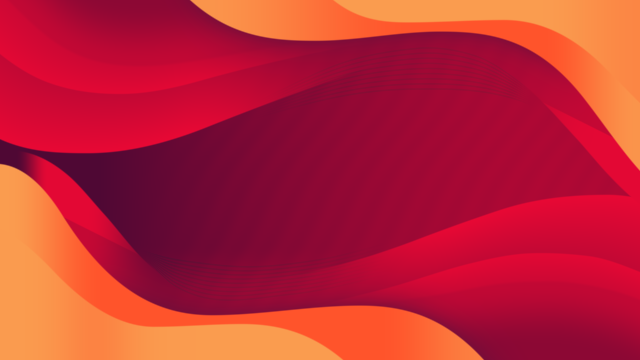
Reproduce this background procedurally as a Shadertoy shader.

```glsl
// Flowing ribbons: a wine-dark wave between crimson folds and orange corners.
// Edges are smooth curves through (x, height, slope) nodes; signed distances
// to them drive layered tones, soft shadows and fine contour lines.

const vec3 EMBER = vec3(1, .33, .17);
const vec3 AMBER = vec3(.98, .61, .31);
const vec3 PLUM = vec3(.42, .06, .23);

// Cubic Hermite segment between two nodes
float arc(float x, vec3 a, vec3 b) {
    float h = b.x - a.x, t = (x - a.x) / h, s = 1. - t;
    return s * s * ((1. + 2. * t) * a.y + t * h * a.z)
         + t * t * ((3. - 2. * t) * b.y - s * h * b.z);
}

// Height of a five-node curve, straight beyond its ends
float wave(float x, vec3 a, vec3 b, vec3 c, vec3 d, vec3 e) {
    if (x < a.x) return a.y + a.z * (x - a.x);
    if (x < b.x) return arc(x, a, b);
    if (x < c.x) return arc(x, b, c);
    if (x < d.x) return arc(x, c, d);
    if (x < e.x) return arc(x, d, e);
    return e.y + e.z * (x - e.x);
}

// Approximate signed distance, positive above the curve
float above(vec2 p, vec3 a, vec3 b, vec3 c, vec3 d, vec3 e) {
    float y = wave(p.x, a, b, c, d, e);
    float slope = (wave(p.x + .02, a, b, c, d, e) - y) / .02;
    return (p.y - y) / sqrt(1. + slope * slope);
}

float cover(float d, float px) { return smoothstep(-px, px, d); }

float window(float x, float a, float b, float c, float d) {
    return smoothstep(a, b, x) * (1. - smoothstep(c, d, x));
}

// Blend from one tone to another across the gap between two edges
float ramp(float from, float to, float d, float rest) {
    return mix(from, to, clamp(d / max(d + rest, .001), 0., 1.));
}

// Three stacked folds, given the distance past each edge
float folds(float a, float b, float c, float px) {
    float tone = mix(ramp(.91, .76, a, -b), ramp(.89, .8, b, -c), cover(b, px));
    return mix(tone, mix(.76, .55, smoothstep(0., 1.6, c)), cover(c, 2. * px));
}

// Thin lines filling the gap between two heights
float contours(float y, float low, float high) {
    float gap = max(high - low, .01), r = (y - low) / gap;
    float d = abs(fract(r * 9.) - .5) * gap / 9.;
    return (1. - smoothstep(.005, .035, d)) * step(0., r) * step(r, 1.);
}

void mainImage(out vec4 fragColor, in vec2 fragCoord) {
    // Canvas of 16 by 9 units
    vec2 p = fragCoord / iResolution.xy * vec2(16, 9);
    float x = p.x, px = 9. / iResolution.y;

    // Orange corner edges
    float topBand = above(p, vec3(4.75, 9, -.9), vec3(7.9, 7.98, 0), vec3(11, 8.21, 0), vec3(14.6, 6.54, -1.28), vec3(16, 4.73, -1.1));
    float topLight = above(p, vec3(8.33, 9, -.8), vec3(10.2, 8.44, 0), vec3(12.6, 8.5, 0), vec3(15.1, 7.33, -1), vec3(16, 6.42, -1));
    float lowBand = -above(p, vec3(0, 4.9, -.1), vec3(1.56, 3.62, -1.6), vec3(5.3, 1.12, 0), vec3(9, 1.36, 0), vec3(12.1, 0, -1.1));
    float lowLight = -above(p, vec3(0, 3.29, -.45), vec3(1.35, 2.21, -1.05), vec3(3.85, .83, 0), vec3(6.05, .9, 0), vec3(8.58, 0, -.85));

    // Central wave: the tone is the red level, rising to the right
    float t = clamp((x - 2.5) / 11.5, 0., 1.);
    float tone = .31 + .37 * (1. - pow(1. - t, 1.6));
    tone += .14 * (1. - smoothstep(1.5, 2.9, p.y)) * (1. - smoothstep(6., 11., x));
    tone += .008 * sin(9. * x - 6. * p.y + sin(1.7 * p.y)) * smoothstep(3., 6., x);

    // Upper left folds
    float a = above(p, vec3(0, 5.52, -.45), vec3(2.2, 5.17, 0), vec3(5.2, 5.83, .4), vec3(8.3, 7, .36), vec3(11.5, 7.75, 0));
    float b = above(p, vec3(0, 7.65, -.8), vec3(1.25, 6.92, -.35), vec3(3, 6.65, 0), vec3(5, 6.98, .28), vec3(8, 7.7, .2));
    float c = above(p, vec3(.2, 9, -1), vec3(1.25, 8.04, -.75), vec3(3.5, 7.35, 0), vec3(5, 7.5, .15), vec3(7, 7.85, .15));
    tone = mix(tone, folds(a, b, c, px), cover(a, px) * (1. - smoothstep(4.5, 10., x)));

    // Lower right folds
    a = -above(p, vec3(7.5, 2.15, .2), vec3(10.4, 3, .38), vec3(12.5, 3.75, .33), vec3(15.2, 4.13, 0), vec3(16, 4.05, -.15));
    b = -above(p, vec3(9.5, 1.75, .25), vec3(11.7, 2.4, .25), vec3(13.3, 2.67, .03), vec3(14.7, 2.6, -.12), vec3(16, 2.2, -.4));
    c = -above(p, vec3(10.8, 1.6, .15), vec3(12.5, 1.9, .12), vec3(13.75, 1.96, 0), vec3(14.9, 1.83, -.2), vec3(16, 1.5, -.4));
    tone = mix(tone, folds(a, b, c, px), cover(a, px) * smoothstep(6.5, 11.5, x));

    // Narrow two-tone ribbons beside the orange corners
    a = -above(p, vec3(.6, 5.2, -.2), vec3(1.7, 4.62, -.85), vec3(2.6, 3.65, -1.1), vec3(3.6, 2.5, -.95), vec3(5.3, 1.45, -.3));
    b = above(p, vec3(11.5, 7.75, -.1), vec3(13.3, 6.7, -.9), vec3(14.4, 5.55, -1.08), vec3(15.1, 4.75, -1.1), vec3(15.75, 4.1, -.9));
    float leftTone = mix(.77, .89, cover(p.y + .5 * x - 4.365, px));
    float rightTone = mix(.89, .77, cover(p.y + .5 * x - 13.225, px));
    tone = mix(tone, leftTone, cover(a, px) * window(x, .4, 1.2, 2.2, 4.4));
    tone = mix(tone, rightTone, cover(b, px) * smoothstep(12.4, 14.6, x));

    // Fine contour lines along both bends
    float high = wave(x, vec3(6, 6.3, .4), vec3(8.3, 7.38, .4), vec3(10.4, 7.85, .1), vec3(11.9, 7.65, -.35), vec3(13.3, 6.72, -.8));
    float low = wave(x, vec3(6, 5.9, .3), vec3(8.3, 6.5, .2), vec3(10.4, 6.71, 0), vec3(11.9, 6.67, -.1), vec3(13.3, 6.35, -.4));
    float lines = contours(p.y, low, high) * window(x, 6., 9., 12.6, 13.4);
    high = wave(x, vec3(3.6, 2.75, -.4), vec3(4.8, 2.5, -.12), vec3(6.25, 2.38, 0), vec3(7.9, 2.54, .15), vec3(10, 3.05, .25));
    low = wave(x, vec3(3.6, 2.55, -.9), vec3(4.4, 1.8, -.6), vec3(5.4, 1.46, -.1), vec3(7.3, 1.6, .1), vec3(10, 2.15, .2));
    lines += contours(p.y, low, high) * window(x, 3.5, 4.2, 7., 10.);
    vec3 color = vec3(tone - .06 * lines, .03 + .02 * lines, .205);

    // Soft shadows beside the orange edges
    float shade = exp(min(topBand, 0.) / .3) * window(x, 3.5, 5.5, 13., 15.);
    shade += exp(min(lowBand, 0.) / .3) * window(x, 2., 4., 12.5, 14.);
    color = mix(color, PLUM, .65 * min(shade, 1.));

    // Orange corners: a glowing band under a lighter sheet
    float topGlow = .9 * max(1. - smoothstep(5., 10.5, x), smoothstep(13.6, 16., x));
    float lowGlow = max(1. - smoothstep(.2, 2.6, x), .6 * smoothstep(9.5, 12., x));
    float dip = .35 * exp(-(x - 2.4) * (x - 2.4));
    color = mix(color, mix(EMBER, AMBER, topGlow), cover(topBand, px));
    color = mix(color, mix(EMBER, AMBER, lowGlow), cover(lowBand, px));
    color = mix(color, mix(AMBER, EMBER, .3 * smoothstep(13.5, 16., x)), cover(topLight, px));
    color = mix(color, mix(AMBER, EMBER, dip), cover(lowLight, px));
    fragColor = vec4(color, 1);
}
```
